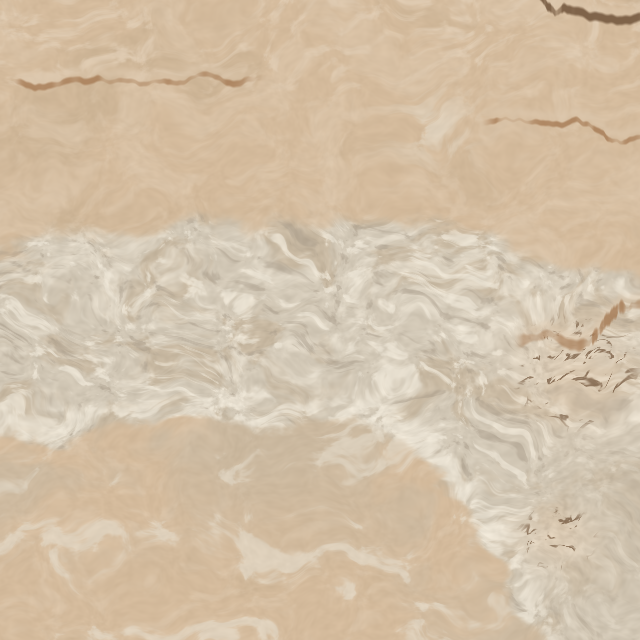
Give the GLSL for this texture, as a WebGL 2 fragment shader.

```glsl
#version 300 es
precision highp float;
// Weathered sandstone: warm sandy beds split by a pale, chalky, flaking band.
// Layered gradient noise gives the tones and streaks; bed outlines are curves
// bent by noise, and thin seams and pitted cracks are drawn as distances.

uniform vec2 u_resolution;
out vec4 fragColor;

const vec3 SAND_DARK  = vec3(0.77, 0.68, 0.56);
const vec3 SAND       = vec3(0.83, 0.73, 0.61);
const vec3 SAND_LIGHT = vec3(0.87, 0.79, 0.69);
const vec3 GREIGE     = vec3(0.78, 0.72, 0.63);
const vec3 STONE      = vec3(0.82, 0.78, 0.71);
const vec3 CHALK      = vec3(0.89, 0.855, 0.79);
const vec3 FLAKE      = vec3(0.93, 0.90, 0.84);
const vec3 SPECK      = vec3(0.67, 0.62, 0.55);
const vec3 CRACK      = vec3(0.46, 0.35, 0.25);
const vec3 RUST       = vec3(0.65, 0.48, 0.33);
const vec2 STREAK_FREQ = vec2(17.0, 38.0);  // long grain along the beds
const float STREAK_TILT = 0.30;             // radians
const float EDGE_ROUGHNESS = 0.09;
const float SEAM_WOBBLE = 0.045;

vec2 hashGradient(vec2 cell) {
  vec3 h = fract(cell.xyx * vec3(0.1031, 0.1030, 0.0973));
  h += dot(h, h.yzx + 33.33);
  vec2 g = fract((h.xx + h.yz) * h.zy) * 2.0 - 1.0;
  return g / max(length(g), 0.05);
}

float noise(vec2 p) {
  vec2 i = floor(p), f = p - i;
  vec2 w = f * f * f * (f * (f * 6.0 - 15.0) + 10.0);
  vec2 e = vec2(0.0, 1.0);
  float a = dot(hashGradient(i), f);
  float b = dot(hashGradient(i + e.yx), f - e.yx);
  float c = dot(hashGradient(i + e.xy), f - e.xy);
  float d = dot(hashGradient(i + e.yy), f - e.yy);
  return mix(mix(a, b, w.x), mix(c, d, w.x), w.y);
}

// Centred on 0.5
float fbm(vec2 p, int octaves) {
  float sum = 0.5, amp = 0.5;
  for (int i = 0; i < octaves; i++) {
    sum += amp * noise(p);
    p = p * 2.03 + vec2(17.3, 41.7);
    amp *= 0.5;
  }
  return sum;
}

mat2 rotation(float a) {
  return mat2(cos(a), -sin(a), sin(a), cos(a));
}

float blob(vec2 p, vec2 centre, vec2 radius) {
  vec2 q = (p - centre) / radius;
  return exp(-dot(q, q));
}

// x: dark line, y: pale lip above it
vec2 seam(vec2 p, float height, float from, float to, float width) {
  float d = p.y - height - SEAM_WOBBLE * (fbm(vec2(p.x * 11.0, height * 37.0), 4) - 0.5);
  float ends = smoothstep(from, from + 0.03, p.x) * (1.0 - smoothstep(to - 0.06, to, p.x));
  float worn = smoothstep(0.30, 0.58, fbm(vec2(p.x * 16.0, height * 71.0), 3));
  float w = width * (0.35 + worn);
  float soft = max(0.0025, 1.0 / u_resolution.y);
  float line = 1.0 - smoothstep(w * 0.3, w * 0.6 + soft, abs(d));
  float lip = exp(-pow((d - 0.012) / 0.009, 2.0));
  return vec2(line * (0.25 + 0.75 * worn), lip) * ends;
}

void main() {
  vec2 p = gl_FragCoord.xy / u_resolution;

  // Shared noise fields
  vec2 warp = vec2(fbm(p * 6.0 + 3.1, 3), fbm(p * 6.0 + 27.4, 3)) - 0.5;
  float broad = fbm(p * vec2(3.0, 6.0) + warp + 8.2, 4);
  float cloud = fbm(p * vec2(7.0, 13.0) + warp * 2.0 + 51.6, 5);
  float streak = fbm(rotation(STREAK_TILT) * p * STREAK_FREQ + warp * 4.0, 4);
  float counter = fbm(rotation(-0.35) * p * STREAK_FREQ * 1.2 + warp * 5.0 + 70.3, 4);
  float grain = fbm(p * vec2(65.0, 85.0) + warp * 6.0, 2) - 0.5;

  // Outline of the pale band, its lower edge falling away to the right
  float rough = EDGE_ROUGHNESS * (fbm(p * vec2(9.0, 14.0) + 5.7, 5) - 0.5);
  float top = 0.625 + 0.03 * sin(p.x * 4.4 - 0.7) - 0.05 * smoothstep(0.65, 1.0, p.x);
  float fall = max(p.x - 0.54, 0.0);
  float bottom = 0.31 + 0.025 * smoothstep(0.05, 0.3, p.x) - 4.0 * fall * fall;
  float above = (p.y - bottom) / sqrt(1.0 + 64.0 * fall * fall) + rough * 0.7;
  float below = top - p.y + rough;
  float band = smoothstep(-0.006, 0.012, above) * smoothstep(-0.018, 0.022, below);

  // Sandy beds
  float upper = smoothstep(0.4, 0.6, p.y);
  float shade = smoothstep(0.52, 0.8, broad) + 0.4 * blob(p, vec2(0.1, 0.66), vec2(0.4, 0.035));
  vec3 sand = mix(SAND, SAND_DARK, 0.55 * min(shade, 1.0));
  float flecked = mix(0.45, 1.0, smoothstep(0.82, 0.92, p.y));
  sand = mix(sand, SAND_LIGHT, flecked * smoothstep(0.45, 0.78, streak));
  sand = mix(sand, SAND_LIGHT, 0.4 * smoothstep(0.45, 0.7, cloud));
  float greyed = (1.0 - upper) * smoothstep(-0.26, -0.02, above) * smoothstep(0.3, 0.55, broad);
  sand = mix(sand, GREIGE, 0.65 * greyed);
  float patches = (1.0 - upper) * smoothstep(0.57, 0.70, cloud + 0.25 * (streak - 0.5));
  patches += blob(p, vec2(0.68, 0.80), vec2(0.06, 0.05)) * smoothstep(0.35, 0.6, streak);
  sand = mix(sand, CHALK, 0.6 * min(patches, 1.0));

  // Chalky band with flakes, dark specks and a bright lower rim
  vec3 stone = mix(GREIGE, STONE, smoothstep(0.33, 0.53, cloud));
  stone = mix(stone, CHALK, 0.85 * smoothstep(0.46, 0.70, streak * 0.6 + broad * 0.4));
  stone = mix(stone, FLAKE, 0.75 * smoothstep(0.57, 0.76, counter));
  stone = mix(stone, SPECK, 0.55 * smoothstep(0.60, 0.80, 1.0 - counter));
  float rim = exp(-pow((above - 0.022) / 0.022, 2.0)) * smoothstep(0.35, 0.58, streak);
  stone = mix(stone, FLAKE, 0.8 * rim);
  float calm = smoothstep(0.80, 0.92, p.x) * (1.0 - smoothstep(0.25, 0.36, p.y));
  stone = mix(stone, mix(GREIGE, STONE, cloud), 0.6 * calm);

  // Pitted, warmer areas on the right
  float pitted = blob(p, vec2(0.90, 0.42), vec2(0.10, 0.09)) + blob(p, vec2(0.87, 0.16), vec2(0.06, 0.05));
  stone = mix(stone, SAND_LIGHT + 0.02, 0.6 * min(pitted, 1.0));
  float contour = abs(fbm(rotation(0.6) * p * vec2(13.0, 21.0) + warp * 3.0, 4) - 0.5);
  float pits = (1.0 - smoothstep(0.008, 0.045, contour)) * smoothstep(0.50, 0.62, counter);
  stone = mix(stone, CRACK, 0.75 * pits * smoothstep(0.25, 0.6, pitted));

  vec3 colour = mix(sand, stone, band);
  colour += grain * mix(0.05, 0.10, band);

  // Bedding seams and the rusty split
  vec2 left = seam(p, 0.87, 0.01, 0.42, 0.006);
  vec2 right = seam(p, 0.81 - 0.03 * smoothstep(0.88, 1.0, p.x), 0.75, 1.08, 0.005);
  vec2 corner = seam(p, 0.982 + 0.04 * (1.0 - smoothstep(0.80, 0.90, p.x)), 0.80, 1.1, 0.009);
  vec2 split = seam(p, 0.468 + 0.065 * smoothstep(0.90, 1.0, p.x), 0.80, 1.1, 0.014);
  colour = mix(colour, SAND_LIGHT, 0.5 * max(max(left.y, right.y), max(corner.y, split.y)));
  colour = mix(colour, RUST, 0.8 * max(max(left.x, right.x), split.x));
  colour = mix(colour, CRACK, 0.9 * corner.x);

  fragColor = vec4(clamp(colour, 0.0, 1.0), 1.0);
}
```
